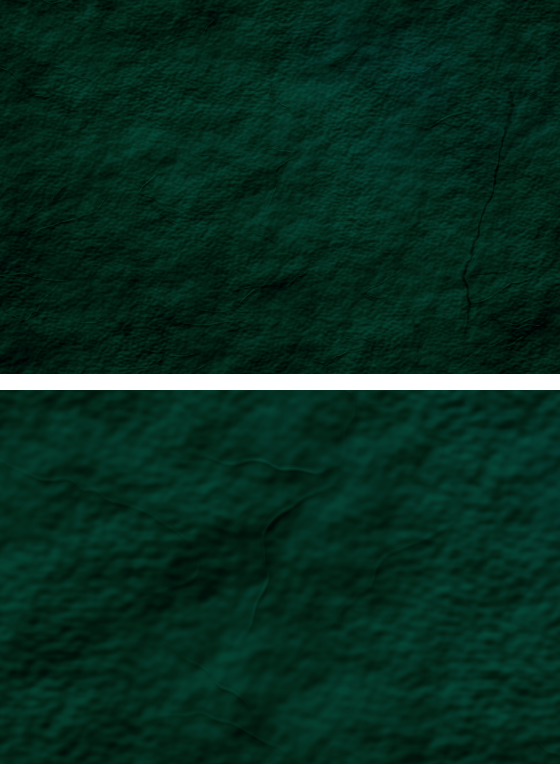
Top: the whole. Bottom: its middle third, enlarged.
This texture is drawn by a Shadertoy shader. Its source:

```glsl
// Dark green plaster wall: rough grain, trowel folds, a branching crack and teal stains.
#define BASE_TONE 0.173
#define EDGE_FALLOFF 0.120
#define STAIN_AMOUNT 0.046
#define RELIEF_AMOUNT 0.0215
#define FOLD_HEIGHT 0.020
#define FOLD_SHADE 0.050
#define GRAIN_SCALE 105.0
#define GRAIN_HEIGHT 0.0135
#define CRACK_WIDTH 0.0026
#define CRACK_SHADE 0.080
#define LIGHT_DIR vec2(-0.42, 0.91)
#define LIGHT_STEP 0.003

float hash(vec2 cell) {
    vec3 q = fract(vec3(cell.xyx) * 0.1031);
    q += dot(q, q.yzx + 33.33);
    return fract((q.x + q.y) * q.z);
}

float cornerSlope(vec2 cell, vec2 offset) {
    float angle = 6.2832 * hash(cell);
    return dot(vec2(cos(angle), sin(angle)), offset);
}

// Gradient noise, centred on zero
float noise(vec2 p) {
    vec2 i = floor(p), f = p - i;
    vec2 u = f * f * f * (f * (f * 6.0 - 15.0) + 10.0);
    vec2 e = vec2(1.0, 0.0);
    return mix(mix(cornerSlope(i, f), cornerSlope(i + e, f - e), u.x),
               mix(cornerSlope(i + e.yx, f - e.yx), cornerSlope(i + 1.0, f - 1.0), u.x), u.y);
}

vec2 rotate(vec2 p, float angle) {
    float c = cos(angle), s = sin(angle);
    return vec2(c * p.x + s * p.y, c * p.y - s * p.x);
}

float fbm(vec2 p) {
    float sum = 0.0, amplitude = 1.0;
    for (int i = 0; i < 5; i++) {
        sum += amplitude * noise(p);
        p = rotate(p, 0.6) * 1.9 + 17.3;
        amplitude *= 0.55;
    }
    return sum;
}

// Sparse narrow creases running along one direction
float foldLayer(vec2 p, float angle, float seed) {
    vec2 q = rotate(p, angle) * vec2(3.2, 7.0) + seed;
    float line = exp(-abs(noise(q) + 0.25 * noise(q * 2.7)) / 0.042);
    return line * smoothstep(0.0, 0.28, noise(p * 3.6 + seed * 1.7));
}

float folds(vec2 p) {
    p += 0.024 * vec2(noise(p * 11.0), noise(p * 11.0 + 40.0));
    p += 0.008 * vec2(noise(p * 37.0 + 9.0), noise(p * 37.0 + 70.0));
    float fallingSide = 1.0 - 0.55 * smoothstep(0.6, 1.2, p.x);
    return foldLayer(p, -0.50, 21.0) * fallingSide
         + foldLayer(p, 0.48, 57.0)
         + 0.7 * foldLayer(p, -0.08, 93.0);
}

float plasterHeight(vec2 p) {
    float grain = noise(p * vec2(0.8, 1.15) * GRAIN_SCALE);
    float patchiness = 0.75 + 1.1 * noise(p * 6.0 + 31.0);
    return 0.12 * fbm(p * 7.0 + 3.0)
         + GRAIN_HEIGHT * grain * patchiness
         + FOLD_HEIGHT * folds(p);
}

// Main crack down the right side with one thin side branch
float crack(vec2 p) {
    float wobble = 0.024 * noise(p * 9.0) + 0.010 * noise(p * 33.0 + 5.0);
    float trunk = abs(p.x - 1.246 - 0.107 * smoothstep(0.25, 0.68, p.y) + wobble);
    float branch = abs(p.y - 0.26 - 0.24 * (p.x - 1.25) + wobble);
    float width = CRACK_WIDTH * (0.8 + 0.9 * noise(p * 15.0 + 8.0));
    float trunkSpan = smoothstep(0.04, 0.2, p.y) * smoothstep(0.85, 0.65, p.y);
    float branchSpan = smoothstep(1.24, 1.26, p.x) * smoothstep(1.55, 1.3, p.x);
    return max(trunkSpan * smoothstep(width + 0.003, width * 0.3, trunk),
               0.8 * branchSpan * smoothstep(width + 0.002, width * 0.3, branch));
}

void mainImage(out vec4 fragColor, in vec2 fragCoord) {
    vec2 p = fragCoord / iResolution.y;

    // Broad tone: dim edges, cloudy stains and faint vertical weathering
    vec2 fromCentre = (p - vec2(0.82, 0.58)) * vec2(0.75, 1.0);
    float tone = BASE_TONE - EDGE_FALLOFF * dot(fromCentre, fromCentre);
    tone += STAIN_AMOUNT * fbm(p * 2.3 + 12.0);
    tone += 0.012 * noise(p * vec2(34.0, 5.0)) * smoothstep(0.9, 1.3, p.x);

    // Bluish stain, strongest at the upper right
    vec2 stainOffset = (p - vec2(1.12, 0.78)) * vec2(1.0, 1.25);
    float teal = exp(-9.0 * dot(stainOffset, stainOffset));
    teal = clamp(teal * (0.8 + fbm(p * 5.0 + 60.0)), 0.0, 1.0);
    tone += 0.025 * teal;

    // Raking light over the relief, with shade in the creases
    float slope = (plasterHeight(p) - plasterHeight(p + LIGHT_STEP * LIGHT_DIR)) / LIGHT_STEP;
    tone += RELIEF_AMOUNT * clamp(slope, -5.0, 4.0);
    tone -= FOLD_SHADE * folds(p - 0.004 * LIGHT_DIR);
    tone -= CRACK_SHADE * crack(p);
    tone = clamp(tone, 0.015, 0.30);

    // Deep green, turning bluer where it is lighter
    float blueShare = 0.60 + 0.13 * smoothstep(0.13, 0.22, tone) + 0.13 * teal;
    float red = 0.014 * smoothstep(0.05, 0.22, tone);
    fragColor = vec4(red, tone, tone * blueShare, 1.0);
}
```
